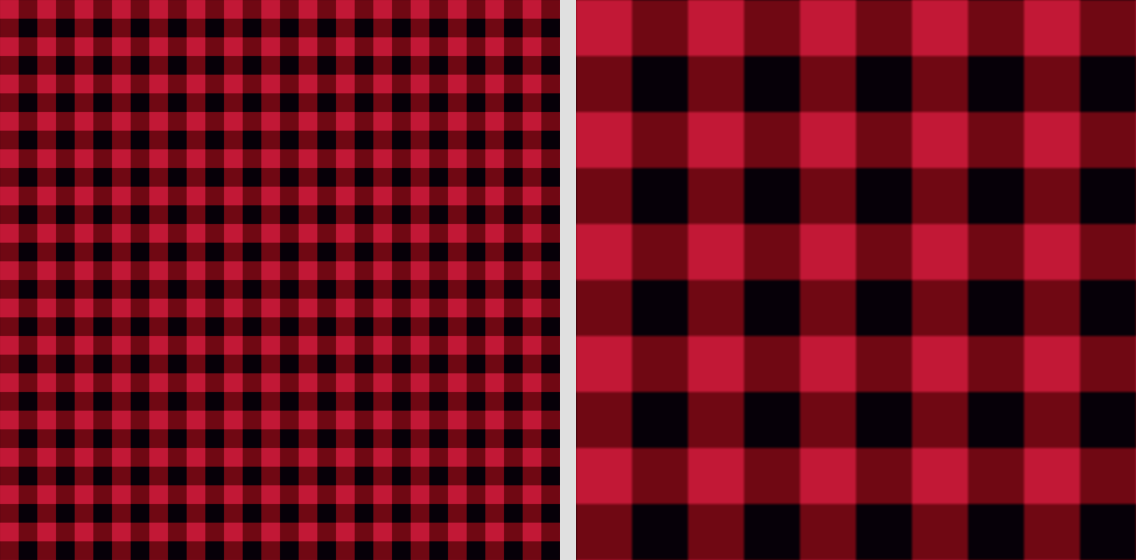
Left: the whole. Right: its middle third, enlarged.
Reproduce this pattern procedurally as a three.js fragment shader.

```glsl
varying vec2 vUv;

// Coverage of a dark band filling the second half of each unit period
float darkBand(float x) {
  float inside = 0.25 - abs(fract(x - 0.25) - 0.5);
  return smoothstep(-0.02, 0.02, inside);
}

void main() {
  // Fifteen checks each way, starting on a dark row at the bottom
  vec2 check = vUv * 15.0 + vec2(0.0, 0.5);
  float warp = darkBand(check.x);
  float weft = darkBand(check.y);

  vec3 red = vec3(0.76, 0.095, 0.21);
  vec3 maroon = vec3(0.44, 0.03, 0.075);
  vec3 black = vec3(0.025, 0.0, 0.03);

  // One dark band gives maroon, two crossing bands give black
  vec3 lightRow = mix(red, maroon, warp);
  vec3 darkRow = mix(maroon, black, warp);
  gl_FragColor = vec4(mix(lightRow, darkRow, weft), 1.0);
}
```
